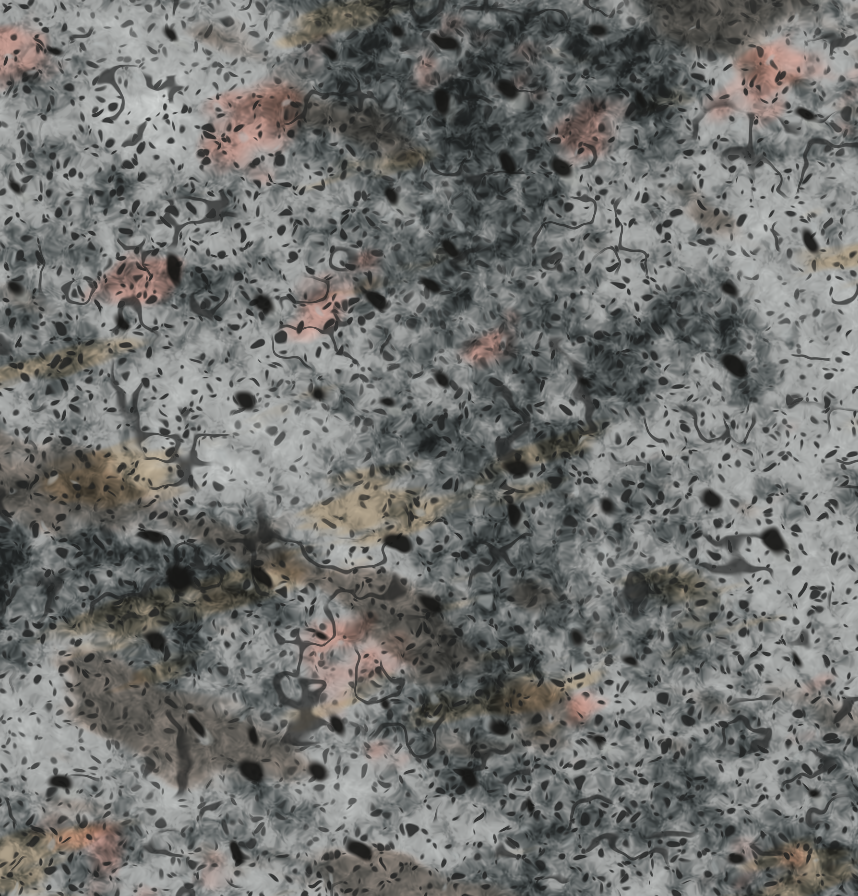
Reproduce this texture procedurally as a Shadertoy shader.

```glsl
// Weathered grey volcanic stone: mottled grain, dark pits, curled cracks and rusty stains.

float hash(vec2 p) {
    vec3 q = fract(vec3(p.xyx) * 0.1031);
    q += dot(q, q.yzx + 33.33);
    return fract((q.x + q.y) * q.z);
}

vec2 hash2(vec2 p) {
    return vec2(hash(p), hash(p + vec2(57.3, 19.7)));
}

float noise(vec2 p) {
    vec2 cell = floor(p), f = fract(p);
    f = f * f * (3.0 - 2.0 * f);
    float low = mix(hash(cell), hash(cell + vec2(1, 0)), f.x);
    float high = mix(hash(cell + vec2(0, 1)), hash(cell + vec2(1, 1)), f.x);
    return mix(low, high, f.y);
}

float fbm(vec2 p, int octaves, float gain) {
    float sum = 0.0, total = 0.0, weight = 1.0;
    for (int i = 0; i < octaves; i++) {
        sum += weight * noise(p);
        total += weight;
        weight *= gain;
        p = mat2(0.8, -0.6, 0.6, 0.8) * p * 2.03 + 17.1;
    }
    return sum / total;
}

vec2 rotate(vec2 p, float angle) {
    float c = cos(angle), s = sin(angle);
    return vec2(c * p.x + s * p.y, c * p.y - s * p.x);
}

// Scattered ellipses; radius and softness are in cell units
float pits(vec2 p, float density, float radius, float tilt, float spread, float softness) {
    vec2 home = floor(p);
    float mask = 0.0;
    for (int y = -1; y <= 1; y++) {
        for (int x = -1; x <= 1; x++) {
            vec2 cell = home + vec2(x, y);
            float present = step(hash(cell + 7.7), density);
            vec2 d = p - cell - 0.1 - 0.8 * hash2(cell);
            d = rotate(d, tilt + spread * (hash(cell + 31.4) - 0.5));
            d.y *= mix(1.2, 2.3, hash(cell + 83.1));
            float size = radius * mix(0.5, 1.2, hash(cell + 45.9));
            mask = max(mask, present * (1.0 - smoothstep(size - softness, size + softness, length(d))));
        }
    }
    return mask;
}

// Thin contour lines of a noise field, kept only in sparse places
float curls(vec2 p, float scale, float width) {
    float line = abs(noise(p * scale) - 0.5);
    float keep = smoothstep(0.62, 0.72, noise(p * scale * 0.62 + 91.0));
    return keep * (1.0 - smoothstep(width * 0.4, width, line));
}

// Soft patches stretched along a direction
float stain(vec2 p, float angle, vec2 scale, float threshold) {
    float field = fbm(rotate(p, angle) * scale, 4, 0.5);
    return smoothstep(threshold, threshold + 0.13, field);
}

void mainImage(out vec4 fragColor, in vec2 fragCoord) {
    vec2 p = fragCoord / iResolution.y;
    vec2 jitter = vec2(noise(p * 75.0), noise(p * 75.0 + 40.0)) - 0.5;
    vec2 rough = p + 0.009 * jitter;

    // Broad light and dark mottling with fine mineral grain
    float cloud = fbm(p * 5.5 + 3.0, 4, 0.6);
    float grain = fbm(rough * 42.0, 4, 0.8);
    float tone = 0.465 + 0.95 * (cloud - 0.5) + 0.85 * (grain - 0.5);
    tone += 0.13 * smoothstep(0.52, 0.68, fbm(p * 4.2 + 60.0, 3, 0.5));

    // Smooth brown-grey smears hide part of the grain
    float smear = stain(p + 5.0, -0.3, vec2(4.5, 10.0), 0.61);
    tone = mix(tone, 0.27 + 0.3 * (grain - 0.5), 0.7 * smear);
    tone = min(tone, 0.62 + 0.35 * (tone - 0.62));
    tone = max(tone, 0.15 + 0.3 * (tone - 0.15));

    // Cool slate base, warm smears, rust and ochre
    vec3 slate = mix(vec3(0.93, 1.02, 1.03), vec3(0.99, 1.005, 1.0), smoothstep(0.2, 0.6, tone));
    vec3 color = tone * slate;
    color *= mix(vec3(1.0), vec3(1.09, 0.99, 0.93), smear);
    float rust = stain(p + 23.0, 0.5, vec2(6.0, 9.0), 0.66);
    color *= mix(vec3(1.0), vec3(1.22, 0.9, 0.83), 0.8 * rust);
    float ochre = stain(p + 47.0, 0.25, vec2(5.0, 17.0), 0.66);
    color *= mix(vec3(1.0), vec3(1.06, 0.94, 0.78), 0.8 * ochre);

    // Pale chips and lit rims at the lower right of large pits
    float chips = pits(rough * 38.0 + 11.0, 0.14, 0.24, 0.0, 6.28, 0.13);
    color = mix(color, vec3(0.69, 0.71, 0.71), 0.5 * chips);
    vec2 pitPoint = p + 0.005 * jitter;
    float rim = pits((pitPoint + vec2(-0.009, 0.010)) * 13.0, 0.36, 0.19, -0.7, 1.4, 0.06);
    color = mix(color, vec3(0.68, 0.69, 0.67), 0.5 * rim * smoothstep(0.4, 0.65, noise(p * 9.0 + 70.0)));

    // Small pits, curled cracks and large cavities
    float crowd = mix(0.2, 0.55, smoothstep(0.35, 0.65, noise(p * 6.0 + 29.0)));
    float speckles = pits(rough * 62.0, 0.36, 0.34, -0.6, 3.6, 0.11);
    float dots = pits(rough * 95.0 + 5.0, 0.3, 0.36, 0.4, 5.0, 0.17);
    float dark = max(speckles * (0.5 + crowd), dots * (0.35 + crowd));
    dark = max(dark, 0.8 * curls(rough, 34.0, 0.075));
    color = mix(color, vec3(0.12, 0.125, 0.125), 0.85 * min(dark, 1.0));
    float cavity = pits(pitPoint * 13.0, 0.36, 0.19, -0.7, 1.4, 0.065);
    color = mix(color, vec3(0.085, 0.085, 0.08), 0.93 * cavity);

    fragColor = vec4(clamp(color, 0.0, 1.0), 1.0);
}
```
